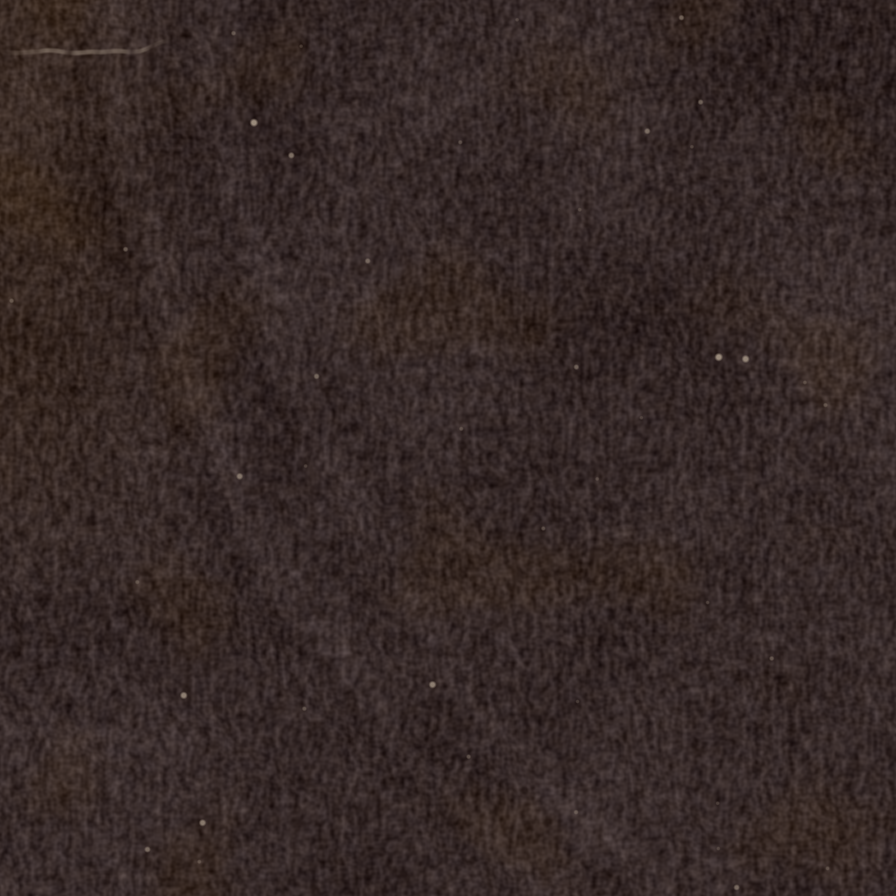
Give the GLSL for this texture, as a Shadertoy shader.

```glsl
#define BASE_COLOR vec3(0.207, 0.158, 0.154)
#define WARM_SHIFT vec3(0.010, 0.000, -0.022)
#define SPECK_COLOR vec3(0.62, 0.56, 0.50)
#define FIBER_CONTRAST 0.105
#define WEAVE_CONTRAST 0.080
#define PATCH_CONTRAST 0.060
#define FOLD_CONTRAST 0.015
#define SPECK_CELLS 16.0
#define SPECK_CHANCE 0.13

vec2 hash2(vec2 p) {
    vec3 q = fract(p.xyx * vec3(0.1031, 0.1030, 0.0973));
    q += dot(q, q.yzx + 33.33);
    return fract((q.xx + q.yz) * q.zy);
}

vec2 gradientAt(vec2 cell) {
    float angle = 6.2832 * hash2(cell).x;
    return vec2(cos(angle), sin(angle));
}

float gradientNoise(vec2 p) {
    vec2 i = floor(p), f = p - i;
    vec2 w = f * f * f * (f * (f * 6.0 - 15.0) + 10.0);
    vec2 e = vec2(1.0, 0.0);
    float low = mix(dot(gradientAt(i), f), dot(gradientAt(i + e), f - e), w.x);
    float high = mix(dot(gradientAt(i + e.yx), f - e.yx), dot(gradientAt(i + 1.0), f - 1.0), w.x);
    return mix(low, high, w.y);
}

// Short upright fibres crossed by fainter level threads
float clothGrain(vec2 uv) {
    vec2 p = uv + 0.004 * gradientNoise(uv * 14.0);
    float fiber = gradientNoise(p * vec2(150.0, 68.0));
    float strand = gradientNoise(p * vec2(74.0, 26.0) + 31.0);
    float thread = gradientNoise(p * vec2(85.0, 165.0) + 57.0);
    float grit = gradientNoise(p * 195.0 + 83.0);
    return FIBER_CONTRAST * (fiber + 0.45 * strand)
         + WEAVE_CONTRAST * (0.55 * thread + 0.8 * grit);
}

// Worn areas at several scales
float wornPatches(vec2 uv) {
    float sum = 0.0, weight = 1.0, scale = 4.0;
    for (int i = 0; i < 4; i++) {
        sum += weight * gradientNoise(uv * scale + 19.0 * float(i));
        weight *= 0.65;
        scale *= 2.1;
    }
    return PATCH_CONTRAST * 0.65 * sum;
}

// Bands that hang upright, then sweep to the lower right
float softFolds(vec2 uv) {
    float drop = 1.0 - uv.y;
    float across = uv.x - 0.48 * drop * drop + 0.035 * gradientNoise(uv * 5.0 + 7.0);
    float bands = sin(across * 58.0) + 0.5 * sin(across * 105.0 + 1.0);
    float bandArea = smoothstep(-0.05, 0.1, across) * smoothstep(0.42, 0.22, across);
    float ripples = sin(dot(uv, vec2(125.0, 70.0)) + 5.0 * gradientNoise(uv * 6.0));
    float rippleArea = smoothstep(0.25, 0.05, uv.x) * smoothstep(0.48, 0.3, uv.y);
    return FOLD_CONTRAST * (bands * bandArea + 0.7 * ripples * rippleArea);
}

// Sparse pale dust, mostly faint
float dustSpecks(vec2 uv, float pixel) {
    vec2 p = uv * SPECK_CELLS, cell = floor(p);
    vec2 pick = hash2(cell + 211.0);
    vec2 center = 0.15 + 0.7 * hash2(cell + 97.0);
    float radius = mix(0.0018, 0.0045, pick.y * pick.y);
    float dist = length(p - cell - center) / SPECK_CELLS;
    float disc = 1.0 - smoothstep(radius * 0.4, radius + pixel, dist);
    return disc * step(pick.x, SPECK_CHANCE) * mix(0.3, 1.0, pick.y * pick.y);
}

// Broken level scratch near the upper left corner
float paleScratch(vec2 uv, float pixel) {
    float lineY = 0.942 + 0.006 * gradientNoise(vec2(uv.x * 28.0, 3.0))
                + 0.012 * smoothstep(0.14, 0.19, uv.x);
    float stroke = 1.0 - smoothstep(0.0008, 0.003 + pixel, abs(uv.y - lineY));
    float reach = smoothstep(0.0, 0.03, uv.x) * smoothstep(0.2, 0.15, uv.x);
    return stroke * reach * (0.36 + 0.5 * gradientNoise(uv * vec2(85.0, 20.0)));
}

void mainImage(out vec4 fragColor, in vec2 fragCoord) {
    vec2 uv = fragCoord / iResolution.y;
    float pixel = 1.0 / iResolution.y;

    float tone = clothGrain(uv) + wornPatches(uv) + softFolds(uv);
    tone -= 0.025 * smoothstep(0.6, 1.0, uv.x) * smoothstep(0.8, 1.0, uv.y);
    tone += 0.012 * smoothstep(0.75, 1.0, uv.x) * smoothstep(0.85, 0.65, uv.y);

    // Brown staining along the left edge and in loose patches
    float warmth = smoothstep(0.28, 0.0, uv.x) * smoothstep(0.25, 0.6, uv.y);
    warmth += 0.8 * smoothstep(0.08, 0.45, gradientNoise(uv * 7.0 + 43.0));
    warmth += 0.5 * gradientNoise(uv * 65.0 + 11.0);

    vec3 color = BASE_COLOR + tone * vec3(1.0, 0.95, 0.95) + WARM_SHIFT * warmth;
    color = mix(color, SPECK_COLOR, dustSpecks(uv, pixel));
    color = mix(color, SPECK_COLOR, clamp(paleScratch(uv, pixel), 0.0, 1.0));
    fragColor = vec4(clamp(color, 0.0, 1.0), 1.0);
}
```
